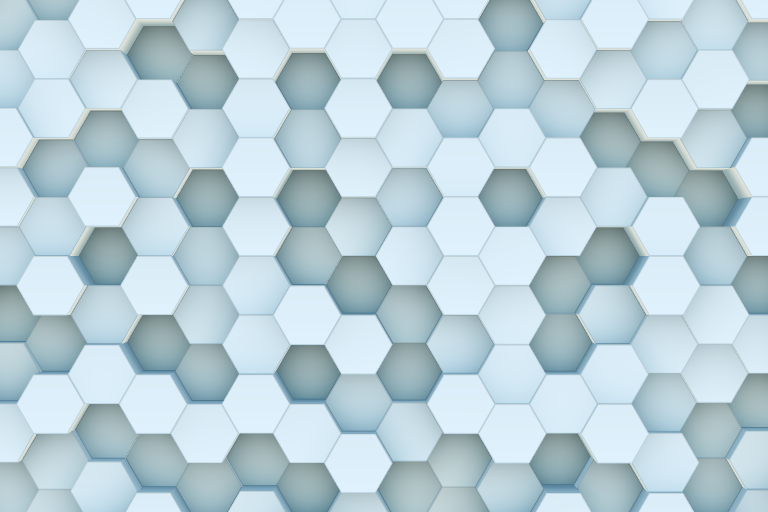
This pattern is drawn by a Shadertoy shader. Its source:

```glsl
#define PITCH 0.1154      // vertical distance between cells, canvas height = 1
#define DEPTH 0.036       // perspective strength of the relief
#define LINE 0.0025       // seam width
#define SHADE_REACH 0.030 // spread of contact shading
#define HIGH_TOP vec3(0.865, 0.938, 0.980)
#define LOW_TOP vec3(0.815, 0.865, 0.860)
#define WARM_SEAM vec3(0.43, 0.47, 0.45)
#define COOL_SEAM vec3(0.27, 0.44, 0.54)
#define WARM_ABSORB vec3(0.32, 0.29, 0.31)
#define COOL_ABSORB vec3(0.44, 0.27, 0.20)
#define SAMPLES 2

const float COLUMN = PITCH * 0.8660254;
const vec2 GRID_SHIFT = vec2(0.5 * COLUMN, 0.0);
const vec3 WARM_WALL = vec3(0.88, 0.89, 0.85);
const vec3 COOL_WALL = vec3(0.52, 0.68, 0.77);

float hash(vec2 id) {
    vec3 v = fract(vec3(id.xyx) * vec3(0.1031, 0.1030, 0.0973) + 0.37);
    v += dot(v, v.yzx + 33.33);
    return fract((v.x + v.y) * v.z);
}

// Most columns stand high, a few sink deep
float columnHeight(vec2 id) {
    return 1.0 - pow(hash(id + 61.0), 2.3);
}

vec2 toAxial(vec2 v) {
    float a = v.x / COLUMN;
    return vec2(a, v.y / PITCH - 0.5 * a);
}

vec2 cellCenter(vec2 id) {
    return vec2(id.x * COLUMN, (id.y + 0.5 * id.x) * PITCH) + GRID_SHIFT;
}

// Cube rounding to the nearest hexagon
vec2 nearestCell(vec2 p) {
    vec2 a = toAxial(p - GRID_SHIFT);
    vec3 cube = vec3(a, -a.x - a.y);
    vec3 r = round(cube);
    vec3 err = abs(r - cube);
    if (err.x > err.y && err.x > err.z) r.x = -r.y - r.z;
    else if (err.y > err.z) r.y = -r.x - r.z;
    return r.xy;
}

vec2 sideNormal(int i) {
    float angle = radians(30.0 + 60.0 * float(i));
    return vec2(cos(angle), sin(angle));
}

vec2 neighbour(vec2 id, int i) {
    return id + round(toAxial(sideNormal(i) * PITCH));
}

// Highest visible point of one prism: (height, side index or -1 for the top)
vec2 hitPrism(vec2 p, vec2 id) {
    vec2 c = cellCenter(id);
    vec2 hit = vec2(columnHeight(id), -1.0);
    float lowest = -1.0;
    for (int i = 0; i < 6; i++) {
        vec2 n = sideNormal(i);
        float e = dot(p, n);
        if (abs(e) < 1e-5) e = 1e-5;
        float z = (e - dot(c, n) - 0.5 * PITCH) / (e * DEPTH);
        if (e > 0.0) lowest = max(lowest, z);
        else if (z < hit.x) hit = vec2(z, float(i));
    }
    return lowest <= hit.x ? hit : vec2(-9.0, -1.0);
}

vec3 shadeTop(vec2 q, vec2 id, float h) {
    vec3 col = mix(LOW_TOP, HIGH_TOP, smoothstep(0.0, 0.95, h));
    vec3 absorb = vec3(0.0);
    vec4 seam = vec4(0.0);
    vec2 local = q - cellCenter(id);
    for (int i = 0; i < 6; i++) {
        vec2 n = sideNormal(i);
        float upward = 0.5 + 0.5 * n.y;
        float edge = max(0.5 * PITCH - dot(local, n), 0.0);
        float drop = max(columnHeight(neighbour(id, i)) - h, 0.0);
        float contact = 1.25 * drop / (0.25 + drop);
        absorb += mix(COOL_ABSORB, WARM_ABSORB, upward) * contact * exp(-edge / SHADE_REACH);
        float strength = 0.24 + 0.58 * smoothstep(0.0, 0.5, drop);
        strength *= 1.0 - smoothstep(0.3 * LINE, LINE, edge);
        if (strength > seam.a) seam = vec4(mix(COOL_SEAM, WARM_SEAM, upward), strength);
    }
    // Soft light falling from below
    col *= 1.0 - local.y / PITCH * mix(0.10, 0.02, h);
    return mix(col * exp(-absorb), seam.rgb, seam.a);
}

vec3 shadeWall(int side, float below) {
    vec3 col = mix(WARM_WALL, COOL_WALL, smoothstep(-0.6, 0.8, sideNormal(side).y));
    return col * mix(vec3(1.0), vec3(0.66, 0.76, 0.80), smoothstep(0.0, 0.9, below));
}

vec3 render(vec2 p) {
    vec2 home = nearestCell(p * (1.0 - 0.5 * DEPTH));
    vec2 id = home;
    vec2 best = hitPrism(p, home);
    for (int i = 0; i < 6; i++) {
        vec2 other = neighbour(home, i);
        vec2 hit = hitPrism(p, other);
        if (hit.x > best.x) { best = hit; id = other; }
    }
    if (best.y < 0.0) return shadeTop(p * (1.0 - DEPTH * best.x), id, best.x);
    return shadeWall(int(best.y), columnHeight(id) - best.x);
}

void mainImage(out vec4 fragColor, in vec2 fragCoord) {
    vec3 sum = vec3(0.0);
    for (int k = 0; k < SAMPLES * SAMPLES; k++) {
        vec2 jitter = (vec2(k % SAMPLES, k / SAMPLES) + 0.5) / float(SAMPLES) - 0.5;
        vec2 p = (fragCoord + jitter - 0.5 * iResolution.xy) / iResolution.y;
        sum += render(p / (1.0 - 0.92 * DEPTH));
    }
    fragColor = vec4(sum / float(SAMPLES * SAMPLES), 1.0);
}
```
